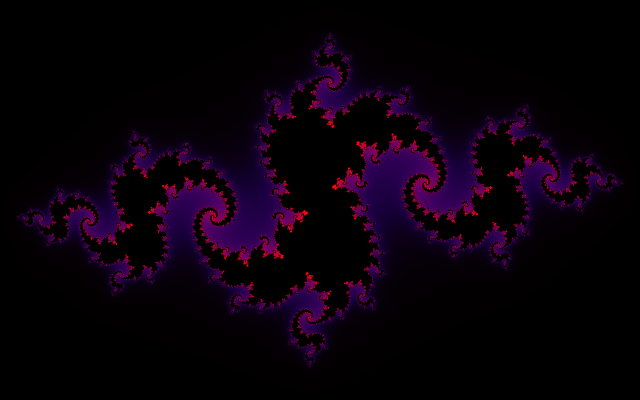
Give the GLSL for this background, as a Shadertoy shader.

```glsl
// Julia set in black, edged in red and magenta over a violet and navy glow.

// Smooth escape count of z -> z*z + c, or -1.0 when the orbit stays bounded
float escapeCount(vec2 z) {
    const vec2 c = vec2(-0.8195, -0.1737);
    for (int i = 0; i < 72; i++) {
        z = vec2(z.x * z.x - z.y * z.y, 2.0 * z.x * z.y) + c;
        float r2 = dot(z, z);
        if (r2 > 64.0) return max(float(i) + 1.0 - log2(0.5 * log2(r2)), 0.0);
    }
    return -1.0;
}

// Navy for quick escapes, then violet, magenta and red for slow ones
vec3 escapeColor(float count) {
    if (count < 0.0) return vec3(0.0);
    float t = min(count / 60.0, 1.0);
    float red = pow(t, 1.5);
    float blue = 0.4 * sin(3.0 * t) * smoothstep(0.0, 0.22, t);
    return vec3(red, 0.0, blue);
}

void mainImage(out vec4 fragColor, in vec2 fragCoord) {
    // Average a 3 x 3 grid of samples to smooth the filigree
    vec3 color = vec3(0.0);
    for (int k = 0; k < 9; k++) {
        vec2 offset = (vec2(k % 3, k / 3) - 1.0) / 3.0;
        vec2 z = 1.0125 * (2.0 * (fragCoord + offset) - iResolution.xy) / iResolution.y;
        color += escapeColor(escapeCount(z));
    }
    fragColor = vec4(color / 9.0, 1.0);
}
```
